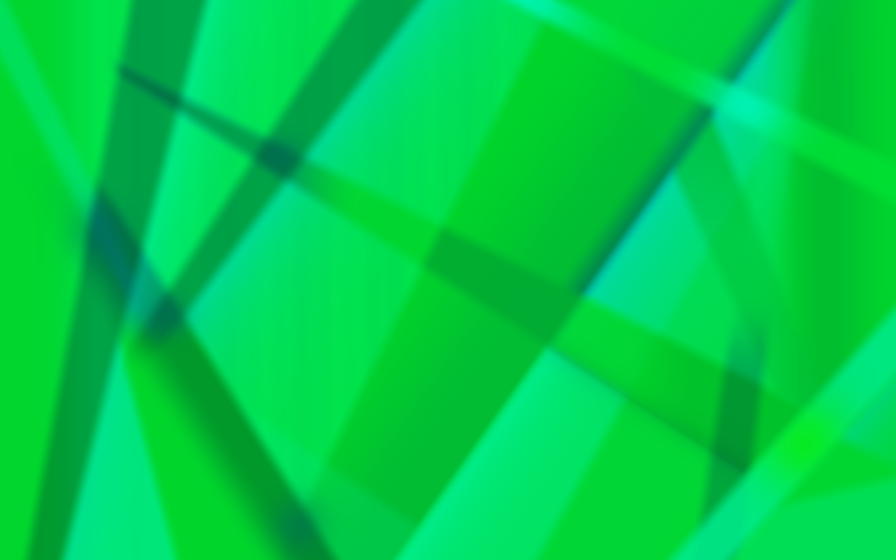
A WebGL 1 fragment shader for this background:

```glsl
precision highp float;
// Crossing translucent ribbons in green and cyan. Each ribbon lies between
// two soft straight edges; some edges cast a cyan glow that fades sideways,
// and dark ribbons multiply, so their crossings turn deep teal.

uniform vec2 u_resolution;

// Signed distance to the line a-b: positive right of a downward line,
// above a rightward one
float side(vec2 p, vec2 a, vec2 b) {
  vec2 t = normalize(b - a);
  return dot(p - a, vec2(t.y, -t.x));
}

float cover(float d) {
  return smoothstep(-0.07, 0.07, d);
}

// Region after the first edge and before the second
float ribbon(float first, float second) {
  return cover(first) * cover(-second);
}

float glow(float d, float falloff) {
  return cover(d) * exp(-falloff * max(d, 0.0));
}

float spot(vec2 p, vec2 center, float falloff) {
  vec2 d = p - center;
  return exp(-falloff * dot(d, d));
}

vec3 darken(vec3 color, vec3 shade, float amount) {
  return color * mix(vec3(1.0), shade, amount);
}

void main() {
  // The canvas spans 7.68 by 4.8 units, y pointing down
  vec2 uv = gl_FragCoord.xy / u_resolution;
  vec2 p = vec2(uv.x, 1.0 - uv.y) * vec2(7.68, 4.8);

  vec3 leaf = vec3(0.0, 0.83, 0.16);
  vec3 mint = vec3(0.0, 0.92, 0.56);
  vec3 aqua = vec3(0.0, 0.85, 0.68);
  vec3 shade = vec3(1.0, 0.72, 0.95);

  // Edges shared by several layers
  float steepL = side(p, vec2(1.13, 0.0), vec2(0.23, 4.8));
  float steepR = side(p, vec2(1.77, 0.0), vec2(0.54, 4.8));
  float slantL = side(p, vec2(3.05, 0.0), vec2(1.15, 2.95));
  float slantR = side(p, vec2(3.62, 0.0), vec2(1.55, 2.75));
  float fallL = side(p, vec2(0.55, 2.0), vec2(2.35, 4.8));
  float fallR = side(p, vec2(0.75, 1.4), vec2(2.88, 4.8));
  float paneL = side(p, vec2(4.75, 0.0), vec2(2.38, 4.8));
  float paneR = side(p, vec2(6.82, 0.0), vec2(3.42, 4.8));
  float beamTop = side(p, vec2(1.0, 0.55), vec2(7.68, 3.88));
  float beamLow = side(p, vec2(1.0, 0.62), vec2(6.4, 4.05));
  float topLow = side(p, vec2(4.35, 0.0), vec2(7.68, 1.75));
  float topHigh = side(p, vec2(4.8, 0.0), vec2(7.68, 1.4));
  float rayL = side(p, vec2(7.68, 2.64), vec2(5.75, 4.8));
  float rayR = side(p, vec2(7.68, 3.22), vec2(6.25, 4.8));

  // Ground with faint vertical streaks
  vec3 color = vec3(0.0, 0.88, 0.29);
  color.g += 0.01 * sin(p.x * 9.0) + 0.005 * sin(p.x * 31.0);
  color = mix(color, leaf, 0.85 * (1.0 - smoothstep(0.3, 0.9, p.x)));
  float corner = ribbon(side(p, vec2(-0.2, 0.1), vec2(0.8, 2.0)),
                        side(p, vec2(0.1, 0.1), vec2(0.7, 1.4)));
  color = mix(color, mint, 0.45 * corner);

  // Left panes, lit along the steep and slanted ribbons
  color = mix(color, aqua, 0.8 * glow(slantR, 2.3) * cover(fallR));
  color = mix(color, mint, 0.95 * glow(steepR, 2.6) * cover(-slantL));
  float foot = side(p, vec2(1.05, 3.0), vec2(1.52, 4.8));
  float footPane = ribbon(steepR, foot) * smoothstep(2.8, 3.4, p.y);
  color = mix(color, mint, 0.65 * footPane);
  color = mix(color, aqua, 0.5 * footPane * glow(steepR, 4.0));
  color = mix(color, leaf, 0.9 * ribbon(foot, fallR) * smoothstep(2.6, 3.0, p.y));

  // Broad central pane, darkening to the right
  vec3 pane = mix(vec3(0.0, 0.83, 0.17), vec3(0.0, 0.74, 0.2),
                  smoothstep(-1.5, -0.2, paneR));
  pane = mix(pane, vec3(0.0, 0.86, 0.26), 0.6 * cover(topHigh));
  color = mix(color, pane, ribbon(paneL, paneR));
  float sheen = cover(-side(p, vec2(1.8, 3.3), vec2(4.0, 4.8))) * ribbon(fallR, paneR);
  color = mix(color, mint, 0.22 * sheen);

  // Right panes
  float right = cover(paneR);
  color = mix(color, vec3(0.0, 0.88, 0.34), right);
  color = mix(color, aqua, 0.9 * glow(paneR, 1.7) * cover(beamTop));
  color = mix(color, mint, 0.5 * glow(paneR, 1.0) * cover(-beamTop));
  color = mix(color, vec3(0.0, 0.95, 0.62), 0.6 * glow(paneR, 5.0) * cover(-beamTop));
  float greenSlope = side(p, vec2(6.2, 1.9), vec2(4.6, 4.8));
  color = mix(color, leaf, 0.75 * cover(greenSlope) * cover(-beamTop));
  color = mix(color, leaf, 0.35 * cover(greenSlope) * cover(beamTop));
  float column = smoothstep(6.5, 6.9, p.x) * cover(beamTop);
  color = mix(color, leaf, 0.85 * column);
  color.g -= 0.09 * column * exp(-8.0 * pow(p.x - 7.1, 2.0));

  // Dark wedge and thin upright ribbon on the right
  float wedge = ribbon(side(p, vec2(5.3, 0.45), vec2(6.33, 2.67)),
                       side(p, vec2(5.9, 0.5), vec2(6.75, 2.6)));
  wedge *= cover(beamTop) * cover(-topLow);
  color = mix(color, vec3(0.0, 0.75, 0.22), wedge * mix(0.85, 0.5, smoothstep(1.0, 2.2, p.y)));
  float upright = ribbon(side(p, vec2(6.72, 0.0), vec2(6.0, 4.5)),
                         side(p, vec2(6.95, 0.0), vec2(6.4, 4.3)));
  color = mix(color, mint, 0.3 * upright * (1.0 - smoothstep(1.0, 2.4, p.y)));

  // Long descending beam
  float beam = ribbon(beamLow, beamTop) * smoothstep(0.9, 1.1, p.x) * cover(-rayL);
  color = mix(color, leaf, 0.8 * beam);
  color.g -= 0.07 * beam * smoothstep(5.3, 6.0, p.x);
  color = darken(color, vec3(1.0, 0.83, 1.15), beam * ribbon(paneL, paneR));
  color = darken(color, vec3(1.0, 0.75, 1.5), beam * (1.0 - smoothstep(2.3, 3.1, p.x)));
  color.g -= 0.1 * exp(-14.0 * abs(beamLow)) * right * cover(-rayL);
  color = darken(color, vec3(1.0, 0.78, 1.1), upright * smoothstep(2.5, 3.3, p.y));

  // Dark ribbons
  color = darken(color, shade, ribbon(steepL, steepR));
  color = darken(color, shade, ribbon(slantL, slantR) * (1.0 - smoothstep(2.6, 3.2, p.y)));
  float fall = smoothstep(-0.15, 0.25, fallL) * cover(-fallR) * smoothstep(1.2, 1.9, p.y);
  color = darken(color, shade, fall * mix(0.2, 1.0, cover(steepL)));
  float rim = smoothstep(-0.28, -0.02, paneR) * cover(-paneR) * cover(beamTop);
  color = darken(color, vec3(1.0, 0.72, 1.5), rim);
  color = mix(color, vec3(0.0, 0.42, 0.36), 0.5 * (spot(p, vec2(0.86, 2.0), 18.0)
        + spot(p, vec2(1.44, 2.72), 30.0) + spot(p, vec2(2.42, 1.32), 40.0)
        + spot(p, vec2(2.55, 4.5), 20.0)));

  // Bright ribbons at the upper and lower right
  vec3 topTint = mix(vec3(0.0, 0.88, 0.2), vec3(0.0, 0.96, 0.72),
                     spot(p, vec2(4.5, 0.0), 3.0) + spot(p, vec2(6.4, 0.9), 6.0));
  color = mix(color, topTint, 0.85 * ribbon(topLow, topHigh));
  float floorEdge = side(p, vec2(6.3, 4.42), vec2(7.68, 4.1));
  vec3 floorTint = mix(vec3(0.0, 0.88, 0.34), leaf, 0.8 * cover(floorEdge));
  color = mix(color, floorTint, 0.9 * cover(rayR));
  color = mix(color, aqua, 0.6 * glow(rayR, 3.0) * cover(beamTop + 0.1));
  vec3 rayTint = mix(mint, vec3(0.03, 0.93, 0.13), spot(p, vec2(6.9, 3.8), 6.0));
  color = mix(color, rayTint, 0.85 * ribbon(rayL, rayR));

  gl_FragColor = vec4(clamp(color, 0.0, 1.0), 1.0);
}
```
